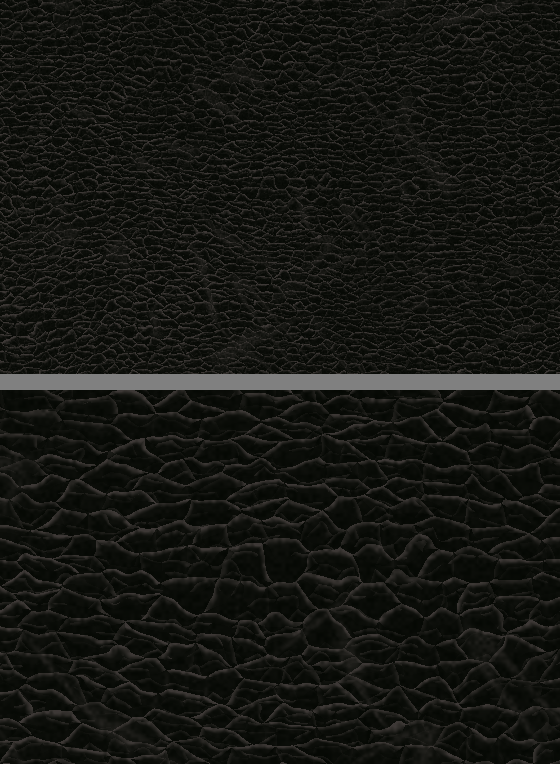
Top: the whole. Bottom: its middle third, enlarged.
Give the GLSL for this texture, as a WebGL 2 fragment shader.

```glsl
#version 300 es
precision highp float;
// Black pebbled leather: flat overlapping grains with thin sheen on their upper rims.

uniform vec2 u_resolution;
out vec4 fragColor;

const vec3 SHADOW = vec3(0.037, 0.046, 0.029);
const vec3 SHEEN = vec3(0.172, 0.163, 0.150);
const vec2 PEBBLE_FREQ = vec2(27.0, 47.0);   // grains per canvas height
const vec2 WRINKLE_FREQ = vec2(50.0, 82.0);
const float JITTER = 0.88;
const float RIM_WIDTH = 0.0042;
const float WRINKLE_WIDTH = 0.0028;
const float RIM_GAIN = 1.12;
const float WRINKLE_GAIN = 0.62;
const float HALO_GAIN = 0.24;
const float CREASE_GAIN = 0.45;
const float GRAIN_FREQ = 290.0;

vec2 hash22(vec2 p) {
    vec3 q = fract(vec3(p.xyx) * vec3(0.1031, 0.1030, 0.0973));
    q += dot(q, q.yzx + 33.33);
    return fract((q.xx + q.yz) * q.zy);
}

float valueNoise(vec2 p) {
    vec2 i = floor(p);
    vec2 f = fract(p);
    f = f * f * (3.0 - 2.0 * f);
    float low = mix(hash22(i).x, hash22(i + vec2(1, 0)).x, f.x);
    float high = mix(hash22(i + vec2(0, 1)).x, hash22(i + vec2(1, 1)).x, f.x);
    return mix(low, high, f.y);
}

float fbm(vec2 p) {
    float sum = 0.0;
    float gain = 0.5;
    for (int i = 0; i < 3; i++) {
        sum += gain * valueNoise(p);
        p = p * 2.03 + 17.3;
        gain *= 0.5;
    }
    return sum / 0.875;
}

// x: distance to the cell border in canvas units, y: upward facing of that
// border, z: random value of the cell.
vec3 cellRim(vec2 p, vec2 freq) {
    vec2 s = p * freq;
    vec2 home = floor(s);
    vec2 toCentre = vec2(0.0);
    vec2 owner = home;
    float nearest = 1e3;
    for (int y = -1; y <= 1; y++) {
        for (int x = -1; x <= 1; x++) {
            vec2 id = home + vec2(x, y);
            vec2 r = id + 0.5 + JITTER * (hash22(id) - 0.5) - s;
            float d = dot(r, r);
            if (d < nearest) {
                nearest = d;
                toCentre = r;
                owner = id;
            }
        }
    }
    float border = 1e3;
    float facing = 0.0;
    for (int y = -2; y <= 2; y++) {
        for (int x = -2; x <= 2; x++) {
            vec2 id = owner + vec2(x, y);
            vec2 r = id + 0.5 + JITTER * (hash22(id) - 0.5) - s;
            vec2 between = r - toCentre;
            if (dot(between, between) < 1e-5) continue;
            vec2 n = normalize(between);
            float d = dot(0.5 * (toCentre + r), n) / length(n * freq);
            if (d < border) {
                border = d;
                facing = n.y;
            }
        }
    }
    return vec3(border, facing, hash22(owner + 71.0).y);
}

// Thin broken lines running along the given angle.
float crease(vec2 p, float angle, float pixel) {
    float c = cos(angle);
    float s = sin(angle);
    vec2 q = vec2(c * p.x + s * p.y, c * p.y - s * p.x) * vec2(3.5, 20.0);
    float line = 1.0 - smoothstep(0.0, 0.035 + 12.0 * pixel, abs(valueNoise(q) - 0.5));
    return line * smoothstep(0.5, 0.75, valueNoise(p * 7.0 + angle * 31.0));
}

void main() {
    float pixel = 1.0 / u_resolution.y;
    vec2 p = gl_FragCoord.xy * pixel;

    // Uneven stretching of the hide, then small wobble of the rims
    vec2 bend = vec2(fbm(p * 3.0), fbm(p * 3.0 + 40.0)) - 0.5;
    vec2 wobble = vec2(valueNoise(p * 75.0), valueNoise(p * 75.0 + 90.0)) - 0.5;
    vec2 hide = p + 0.09 * bend + 0.007 * wobble + 3.0;

    // Lit rims of the pebbles and of the finer wrinkles on them
    vec3 pebble = cellRim(hide, PEBBLE_FREQ);
    vec3 wrinkle = cellRim(hide + 0.004 * wobble.yx + 5.0, WRINKLE_FREQ);
    float pebbleLit = smoothstep(-0.15, 0.55, pebble.y);
    float wrinkleLit = smoothstep(0.0, 0.7, wrinkle.y) * smoothstep(0.1, 0.8, wrinkle.z);
    float rim = pebbleLit * (1.0 - smoothstep(0.0, RIM_WIDTH + pixel, pebble.x));
    float fold = wrinkleLit * (1.0 - smoothstep(0.0, WRINKLE_WIDTH + pixel, wrinkle.x));
    float halo = pebbleLit * exp(-pebble.x / 0.006);

    // Fine grain breaks up the sheen; broad patches vary it
    float grain = valueNoise(p * GRAIN_FREQ);
    float patches = 0.75 + 0.5 * fbm(p * 4.0 + 11.0);
    float corner = 0.25 * exp(-2.5 * dot(p, p));
    float lines = RIM_GAIN * rim * (0.75 + 0.4 * pebble.z);
    lines = max(lines, WRINKLE_GAIN * fold);
    lines = max(lines, CREASE_GAIN * max(crease(p, -0.9, pixel), crease(p, 0.6, pixel)));

    float sheen = (lines * (0.55 + 0.75 * grain) + HALO_GAIN * halo) * (patches + corner);
    sheen += 0.22 * (grain - 0.5) + 0.15 * corner - 0.03;
    vec3 colour = mix(SHADOW, SHEEN, clamp(sheen, -0.2, 1.5));
    fragColor = vec4(max(colour, 0.0), 1.0);
}
```
